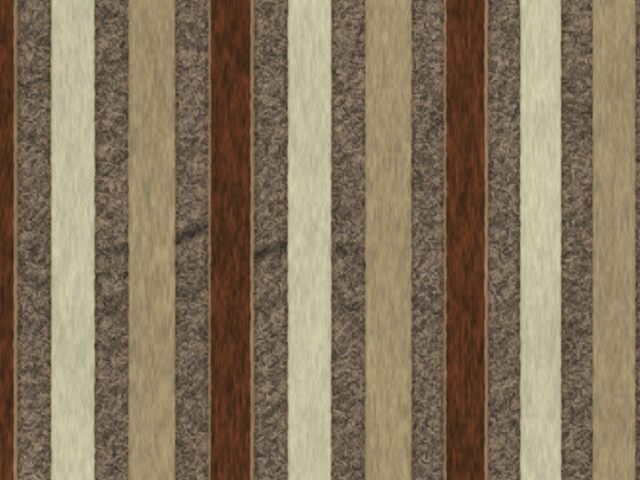
Give the GLSL for this pattern, as a WebGL 1 fragment shader.

```glsl
precision highp float;
// Woven upholstery cloth: brown, cream and tan stripes between speckled taupe bands, lightly creased.

uniform vec2 u_resolution;

#define PERIOD 0.3698
#define SHIFT 0.0404
#define SQUEEZE 0.115
#define EDGE_SOFTNESS 0.0055
#define BROWN vec3(0.325, 0.195, 0.115)
#define TAUPE vec3(0.430, 0.375, 0.315)
#define CREAM vec3(0.765, 0.750, 0.625)
#define TAN vec3(0.620, 0.555, 0.420)
#define PIPING vec3(0.580, 0.480, 0.350)
#define SEAM vec3(0.340, 0.275, 0.190)
#define CREASE_DEPTH 0.42

float hash(vec2 p) {
    vec3 q = fract(vec3(p.xyx) * 0.1031);
    q += dot(q, q.yzx + 33.33);
    return fract((q.x + q.y) * q.z);
}

float noise(vec2 p) {
    vec2 i = floor(p), f = fract(p);
    f = f * f * (3.0 - 2.0 * f);
    return mix(mix(hash(i), hash(i + vec2(1.0, 0.0)), f.x),
               mix(hash(i + vec2(0.0, 1.0)), hash(i + vec2(1.0, 1.0)), f.x), f.y);
}

// Soft mask of the band from a to b along the stripe phase
float band(float x, float a, float b, float soft) {
    return smoothstep(a - soft, a + soft, x) - smoothstep(b - soft, b + soft, x);
}

// Narrow shadow line centred on a stripe border
float seam(float x, float at) {
    float d = (x - at) / 0.009;
    return exp(-d * d);
}

// Signed thread textures, centred on zero
float speckle(vec2 p) {
    float curl = noise(p * vec2(175.0, 190.0) + 2.0 * noise(p * 90.0));
    float grain = noise(p * vec2(330.0, 300.0) + 17.0);
    float patches = noise(p * vec2(60.0, 70.0) + 41.0);
    return 0.50 * curl + 0.38 * grain + 0.18 * patches - 0.53;
}

float fibres(vec2 p) {
    float strands = noise(p * vec2(210.0, 48.0) + 5.0);
    float threads = noise(p * vec2(360.0, 130.0) + 29.0);
    float blotches = noise(p * vec2(70.0, 26.0) + 63.0);
    return 0.45 * strands + 0.35 * threads + 0.20 * blotches - 0.50;
}

// Short sloping folds, one on each of four neighbouring taupe bands
float creases(vec2 uv) {
    float shade = 0.0;
    for (int k = 0; k < 4; k++) {
        float i = float(k);
        float dx = uv.x - (0.178 + 0.122 * i);
        float slope = 0.06 + 0.44 * step(0.5, i) * step(i, 2.5);
        float lift = 0.037 * exp(-4.0 * (i - 1.0) * (i - 1.0));
        float dy = uv.y - (0.477 + lift + slope * dx);
        float span = 1.0 - smoothstep(0.018, 0.034, abs(dx));
        float strength = mix(0.55, 1.0, step(0.5, i) * step(i, 2.5));
        shade += strength * span * exp(-dy * dy / 0.00016);
        // Fainter echo of the fold lower down
        float echo = dy + 0.115;
        shade += 0.3 * span * exp(-echo * echo / 0.0004);
    }
    return shade;
}

void main() {
    vec2 uv = gl_FragCoord.xy / u_resolution;
    vec2 cloth = gl_FragCoord.xy / u_resolution.x;

    // Stripe phase: slight stretch at the right and uneven woven borders
    float bend = max(uv.x - 0.573, 0.0);
    float x = uv.x + SQUEEZE * bend * bend + SHIFT;
    x += 0.0016 * (noise(cloth * vec2(20.0, 110.0)) - 0.5);
    float phase = fract(x / PERIOD);
    float soft = max(EDGE_SOFTNESS, 0.75 / (u_resolution.x * PERIOD));

    // Stripe layout over one repeat
    float brown = band(phase, 0.0, 0.168, soft);
    brown += smoothstep(1.0 - soft, 1.0 + soft, phase);
    float cream = band(phase, 0.324, 0.510, soft);
    float tan_ = band(phase, 0.652, 0.850, soft);
    float piping = band(phase, 0.168, 0.183, soft) + 0.65 * band(phase, 0.988, 1.0, soft);
    float plain = clamp(brown + cream + tan_ + piping, 0.0, 1.0);

    vec3 color = mix(TAUPE, CREAM, cream);
    color = mix(color, TAN, tan_);
    color = mix(color, BROWN, clamp(brown, 0.0, 1.0));
    color = mix(color, PIPING, piping);

    // Shadowed borders
    float shadow = seam(phase, 0.189) + seam(phase, 0.319) + seam(phase, 0.516)
                 + 0.6 * seam(phase, 0.647) + 0.9 * seam(phase, 0.856) + seam(phase, 0.981);
    color = mix(color, SEAM, 0.55 * clamp(shadow, 0.0, 1.0));

    // Thread texture: coarse speckle on taupe, upright fibres elsewhere
    float fibre = fibres(cloth);
    float contrast = 0.26 + 0.08 * tan_ + 0.42 * brown - 0.04 * cream;
    color *= 1.0 + mix(1.05 * speckle(cloth), contrast * fibre, plain);
    color.r += 0.10 * brown * fibre;
    float weave = sin(cloth.x * 900.0) * sin(cloth.y * 900.0);
    color *= 1.0 + 0.018 * weave;

    // Creases and broad unevenness of the cloth
    color *= 1.0 - CREASE_DEPTH * creases(uv) * mix(1.0, 0.2, plain);
    color *= 0.97 + 0.06 * noise(cloth * 5.0 + 8.0);
    gl_FragColor = vec4(clamp(color, 0.0, 1.0), 1.0);
}
```
